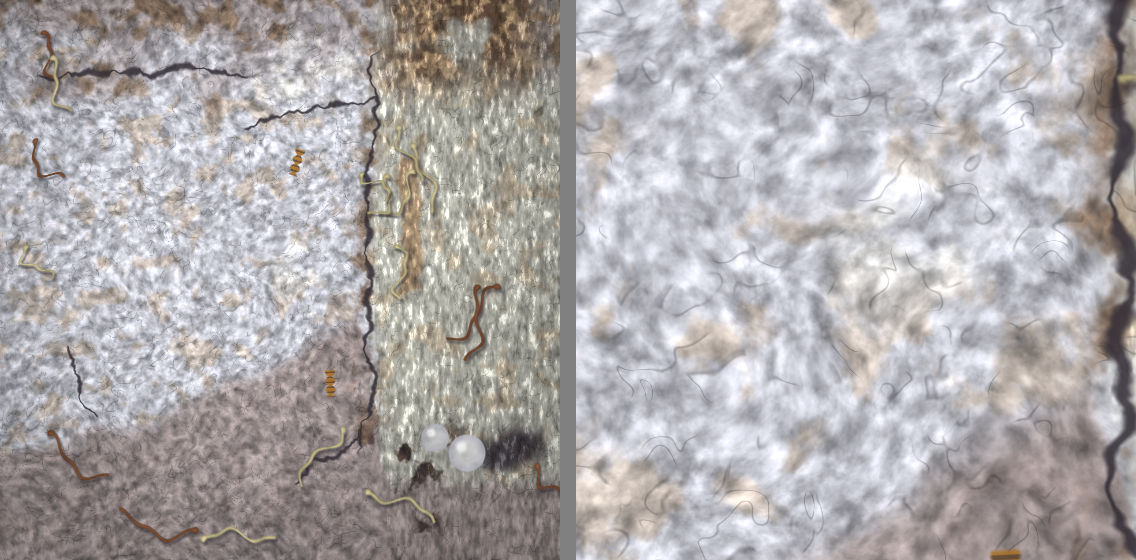
Left: the whole. Right: its middle third, enlarged.
Give the GLSL for this texture, as a three.js fragment shader.

```glsl
varying vec2 vUv;

const vec3 STONE = vec3(0.745, 0.75, 0.785);
const vec3 PALE = vec3(0.85, 0.85, 0.85);
const vec3 MAUVE = vec3(0.59, 0.54, 0.535);
const vec3 LICHEN = vec3(0.71, 0.71, 0.67);
const vec3 OCHRE = vec3(0.68, 0.57, 0.44);
const vec3 BARK = vec3(0.43, 0.34, 0.27);
const vec3 SHADE = vec3(0.19, 0.17, 0.20);
const vec3 CREAM = vec3(0.77, 0.73, 0.55);
const vec3 RUST = vec3(0.47, 0.30, 0.20);
const vec3 AMBER = vec3(0.66, 0.44, 0.16);
const float GRAIN_SCALE = 95.0;
const float GRAIN_CONTRAST = 0.85;
const float THREAD_WIDTH = 0.0036;
const int THREADS = 18;
const float SOFT = 0.0018;

float hash(vec2 p) {
  vec3 h = fract(p.xyx * 0.1031);
  h += dot(h, h.yzx + 33.33);
  return fract((h.x + h.y) * h.z);
}

float noise(vec2 p) {
  vec2 i = floor(p), f = fract(p);
  f *= f * (3.0 - 2.0 * f);
  vec2 e = vec2(1.0, 0.0);
  return mix(mix(hash(i), hash(i + e), f.x), mix(hash(i + e.yx), hash(i + 1.0), f.x), f.y);
}

float fbm(vec2 p) {
  float sum = 0.0, amp = 0.533;
  for (int i = 0; i < 4; i++) {
    sum += amp * noise(p);
    p = mat2(1.6, 1.2, -1.2, 1.6) * p + 7.3;
    amp *= 0.5;
  }
  return sum;
}

float fill(float d) { return 1.0 - smoothstep(-SOFT, SOFT, d); }

float blob(vec2 p, vec2 centre, vec2 radius) {
  return 1.0 - smoothstep(0.3, 1.0, length((p - centre) / radius));
}

mat2 turn(float a) { return mat2(cos(a), sin(a), -sin(a), cos(a)); }

// Jagged fissure from a to b, pinched at both ends
float crack(vec2 p, vec2 a, vec2 b, float width) {
  vec2 axis = b - a, rel = p - a;
  float len = length(axis);
  float t = dot(rel, axis) / (len * len);
  float side = (axis.x * rel.y - axis.y * rel.x) / len;
  side += 0.05 * (fbm(vec2(t * len * 22.0, a.x * 90.0)) - 0.5) + 0.012 * (fbm(p * 45.0) - 0.5);
  float taper = clamp(4.0 * t * (1.0 - t), 0.0, 1.0);
  float w = width * taper * smoothstep(0.2, 0.75, noise(vec2(t * len * 40.0, a.y * 60.0)));
  return (1.0 - smoothstep(w * 0.3, w + 0.003, abs(side))) * smoothstep(0.0, 0.15, taper);
}

// Distance to a wavy thread with a knob at one tip
float threadDistance(vec2 p, float id) {
  float r = hash(vec2(id, 3.1)), s = hash(vec2(id, 8.7)), k = hash(vec2(id, 15.3));
  float kind = mod(id, 3.0);
  vec2 centre = vec2(0.67 + 0.13 * r, mix(0.48, 0.95, s));
  if (kind > 0.5) centre = vec2(fract(id * 0.618 + 0.1), 0.03 + 0.17 * s);
  if (kind > 1.5) centre = vec2(mix(0.05, 0.18, r) + 0.7 * step(0.5, k), mix(0.05, 0.9, s));
  vec2 q = turn((k - 0.5) * (kind == 1.0 ? 4.5 : 1.8)) * (p - centre);
  float len = mix(0.03, 0.075, r);
  float t = clamp(q.y / len, -1.0, 1.0);
  float bend = 0.016 * sin(t * 2.6 + 6.28 * s) + 0.005 * sin(t * 7.0 + 6.28 * k);
  float d = length(vec2((q.x - bend) * 0.85, q.y - t * len));
  return d - THREAD_WIDTH * (0.75 + 0.7 * smoothstep(0.88, 1.0, t));
}

void main() {
  vec2 p = vUv;
  vec2 warp = vec2(fbm(p * 7.0), fbm(p * 7.0 + 31.0)) - 0.5;
  vec2 q = p + 0.09 * warp;
  float patches = fbm(p * 13.0 + 4.0), mottle = fbm(p * 32.0), rough = fbm(p * 60.0 + 9.0);

  // Broad zones: stone, streaked right panel, mauve floor, brown top
  float right = smoothstep(0.65, 0.70, q.x);
  float edge = mix(0.19 + 0.13 * q.x + 0.37 * q.x * q.x, 0.16, right);
  float floorMask = 1.0 - smoothstep(edge - 0.025, edge + 0.015, q.y + 0.02 * (mottle - 0.5));
  float top = smoothstep(0.83, 0.98, q.y + 0.25 * (patches - 0.5));
  vec3 col = mix(STONE, LICHEN, right);
  col = mix(col, OCHRE, 0.4 * smoothstep(0.53, 0.72, mottle));
  col = mix(col, MAUVE + 0.12 * (patches - 0.5), 0.92 * floorMask);
  col = mix(col, mix(MAUVE, BARK, smoothstep(0.45, 0.65, mottle)), 0.75 * top);
  float flakes = blob(q, vec2(0.57, 0.88), vec2(0.16, 0.09)) + blob(q, vec2(0.54, 0.51), vec2(0.07));
  col = mix(col, PALE, 0.75 * flakes * smoothstep(0.38, 0.58, mottle));
  float rust = blob(q, vec2(0.83, 0.94), vec2(0.19, 0.17));
  col = mix(col, mix(BARK, OCHRE, smoothstep(0.4, 0.7, rough)), rust * smoothstep(0.3, 0.5, patches));

  // Brown seam, bark strip and litter
  float seam = 1.0 - smoothstep(0.0, 0.03, abs(q.x - 0.665 + 0.02 * (rough - 0.5)));
  col = mix(col, BARK, 0.75 * seam * smoothstep(0.38, 0.62, mottle) * smoothstep(0.1, 0.2, p.y));
  vec2 strip = abs(p - vec2(0.732, 0.6) + 0.03 * (mottle - 0.5)) - vec2(0.018, 0.12);
  col = mix(col, mix(BARK, OCHRE, rough + 0.2), 0.85 * (1.0 - smoothstep(-0.006, 0.006, max(strip.x, strip.y))));
  float litter = blob(q, vec2(0.75, 0.2), vec2(0.14, 0.09)) + blob(q, vec2(0.76, 0.08), vec2(0.05, 0.12));
  col = mix(col, mix(SHADE, BARK, rough), min(litter, 1.0) * smoothstep(0.42, 0.56, mottle));
  col = mix(col, SHADE, 0.85 * blob(q, vec2(0.92, 0.2), vec2(0.085, 0.04)));

  // Fine grain, dark curls and glints
  float grain = mix(fbm(p * GRAIN_SCALE + 5.0 * warp), fbm(p * vec2(150.0, 60.0)), right);
  float curl = noise(p * 85.0 + 2.0 * noise(p * 60.0));
  float fleck = (1.0 - smoothstep(0.0, 0.09, abs(curl - 0.5))) * smoothstep(0.48, 0.7, noise(p * 55.0 + 12.0));
  col *= 1.0 + GRAIN_CONTRAST * (grain - 0.5) + 0.3 * (rough - 0.5);
  col *= 1.0 - 0.2 * fleck;
  col += 0.14 * right * (1.0 - floorMask) * smoothstep(0.62, 0.75, grain);
  col *= 1.05 - 0.28 * smoothstep(0.2, 0.75, length(p - vec2(0.45, 0.58)));

  // Fissures
  float gap = crack(p, vec2(0.06, 0.862), vec2(0.45, 0.878), 0.009);
  gap = max(gap, crack(p, vec2(0.43, 0.775), vec2(0.68, 0.825), 0.008));
  gap = max(gap, crack(p, vec2(0.668, 0.92), vec2(0.65, 0.18), 0.007));
  gap = max(gap, crack(p, vec2(0.52, 0.14), vec2(0.65, 0.23), 0.005));
  gap = max(gap, crack(p, vec2(0.11, 0.38), vec2(0.17, 0.25), 0.004));
  col = mix(col, SHADE, 0.85 * gap);

  // Threads with cast shadows
  for (int i = 0; i < THREADS; i++) {
    float id = float(i), d = threadDistance(p, id);
    float shadow = 1.0 - smoothstep(-0.003, 0.005, threadDistance(p + vec2(-0.003, 0.005), id));
    vec3 tint = mix(CREAM, RUST, step(0.7, hash(vec2(id, 21.0))));
    col = mix(col, SHADE, 0.5 * shadow);
    col = mix(col, tint * (0.8 - 60.0 * min(d, 0.0)) * (0.8 + 0.4 * rough), fill(d));
  }

  // Two striped amber insects and two translucent beads
  for (int i = 0; i < 2; i++) {
    float n = float(i);
    vec2 b = turn(0.3 - 0.35 * n) * (p - mix(vec2(0.53, 0.71), vec2(0.59, 0.315), n));
    float t = b.y / 0.024;
    float body = max(abs(b.x) - 0.003 - 0.006 * abs(sin(t * 4.7 + 0.6)), abs(b.y) - 0.024);
    col = mix(col, mix(AMBER, SHADE, 0.6 * smoothstep(0.2, 0.8, sin(t * 17.0))), 0.9 * fill(body));
    vec2 centre = mix(vec2(0.777, 0.218), vec2(0.834, 0.191), n);
    float radius = mix(0.025, 0.033, n), d = length(p - centre);
    vec3 bead = mix(PALE, STONE, smoothstep(0.3, 1.0, d / radius)) * (0.82 + 0.2 * rough);
    bead += 0.2 * blob(p, centre + radius * vec2(-0.3, 0.35), vec2(radius * 0.45));
    col = mix(col, bead, 0.93 * fill(d - radius));
  }
  gl_FragColor = vec4(clamp(col, 0.0, 1.0), 1.0);
}
```
